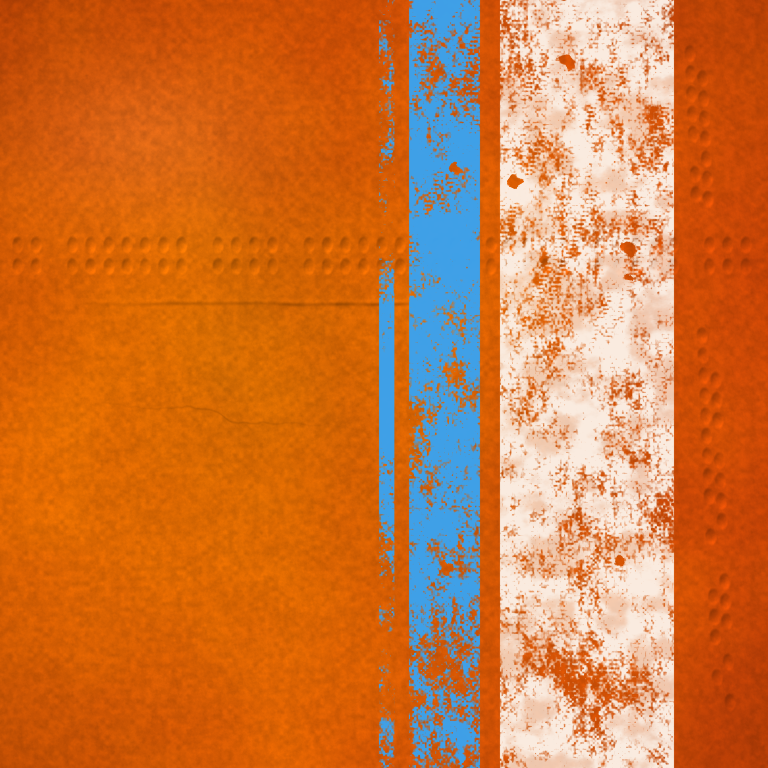
Reproduce this texture procedurally as a WebGL 1 fragment shader.

```glsl
precision highp float;
// Weathered orange metal with rows of pressed rivets and three worn stripes:
// two blue, one white. Layered value noise mottles the metal, and a wear
// level that varies over each stripe thresholds the noise to flake the paint.

uniform vec2 u_resolution;

const vec3 ORANGE = vec3(0.885, 0.435, 0.005);
const vec3 RUST   = vec3(0.790, 0.265, 0.025);
const vec3 OLIVE  = vec3(0.68, 0.38, 0.03);
const vec3 BLUE   = vec3(0.23, 0.635, 0.935);
const vec3 WHITE  = vec3(0.985, 0.94, 0.90);
const vec2 THIN_X  = vec2(0.4935, 0.5135);   // left and right stripe edges
const vec2 BLUE_X  = vec2(0.5326, 0.6250);
const vec2 WHITE_X = vec2(0.6510, 0.8776);
const vec2 RIVET_SIZE = vec2(0.0076, 0.0112);
const vec2 ROW_START = vec2(0.0234, 0.653);
const vec2 ROW_PITCH = vec2(0.0237, 0.028);
const vec2 COLUMN_PITCH = vec2(0.0155, 0.0262);
const float CRACK_Y = 0.604;

float hash(vec2 p) {
  return fract(sin(dot(p, vec2(127.1, 311.7))) * 43758.5453);
}

float noise(vec2 p) {
  vec2 i = floor(p), f = fract(p);
  f = f * f * (3.0 - 2.0 * f);
  return mix(mix(hash(i), hash(i + vec2(1.0, 0.0)), f.x),
             mix(hash(i + vec2(0.0, 1.0)), hash(i + 1.0), f.x), f.y);
}

float fbm(vec2 p) {
  float sum = 0.0, amp = 0.516;
  for (int i = 0; i < 5; i++) {
    sum += amp * noise(p);
    p = mat2(1.6, 1.2, -1.2, 1.6) * p + 7.3;
    amp *= 0.5;
  }
  return sum;
}

float bump(float x, float center, float width) {
  float d = (x - center) / width;
  return exp(-d * d);
}

float blob(vec2 p, vec2 center, vec2 size) {
  vec2 d = (p - center) / size;
  return exp(-dot(d, d));
}

// Signed shading of one pressed dot: dark upper left, lit lower right
float rivet(vec2 offset) {
  vec2 q = offset / RIVET_SIZE;
  float r = length(q);
  return (1.0 - smoothstep(0.7, 1.15, r)) * (dot(q, vec2(0.45, -0.8)) - 0.12);
}

float rivets(vec2 p) {
  // Double horizontal row, broken by empty cells
  vec2 cell = floor((p - ROW_START) / ROW_PITCH + 0.5);
  cell.y = clamp(cell.y, 0.0, 1.0);
  float k = cell.x;
  bool gap = k < 0.0 || k == 2.0 || k == 10.0 || k == 15.0 || k == 37.0 || k > 40.0;
  float shade = gap ? 0.0 : rivet(p - ROW_START - cell * ROW_PITCH);

  // Slanted double column with random dropouts
  float left = 0.939 - 0.0437 * p.y;
  float c = clamp(floor((p.x - left) / COLUMN_PITCH.x + 0.5), 0.0, 1.0);
  float y = p.y + c * 0.006;
  float row = floor(y / COLUMN_PITCH.y);
  float mid = (row + 0.5) * COLUMN_PITCH.y;
  bool present = mid > 0.07 && mid < 0.955 && abs(mid - 0.66) > 0.045
              && hash(vec2(row, c + 3.0)) > 0.25;
  if (present) shade += rivet(vec2(p.x - left - c * COLUMN_PITCH.x, y - mid));
  return shade;
}

vec3 metal(vec2 p) {
  float cloud = fbm(p * 5.0 + 2.0), grain = fbm(p * 150.0);
  float glow = blob(p, vec2(0.30, 0.47), vec2(0.48, 0.52));
  vec3 col = mix(RUST, ORANGE, clamp(glow * 1.05 + (cloud - 0.5) * 0.55, 0.0, 1.0));
  float smudge = blob(p, vec2(0.34, 0.56), vec2(0.10, 0.17)) * fbm(p * 11.0);
  col = mix(col, OLIVE, 0.55 * smudge);
  col += 0.08 * blob(p, vec2(0.19, 0.82), vec2(0.16, 0.10)) * vec3(0.1, 0.3, 0.9);
  col *= 1.0 + 0.24 * (grain - 0.5) + 0.10 * (cloud - 0.5);
  col *= 1.0 - 0.10 * smoothstep(0.45, 0.72, length(p - 0.5));
  col *= 1.0 + 0.27 * rivets(p);
  // Long seam and a faint hairline
  float seam = p.y - CRACK_Y - 0.003 * (noise(vec2(p.x * 18.0, 1.0)) - 0.5);
  float reach = smoothstep(0.0, 0.4, p.x) * (1.0 - smoothstep(0.52, 0.54, p.x));
  reach *= 0.5 + 0.7 * noise(vec2(p.x * 45.0, 6.0));
  col *= 1.0 - reach * (0.21 * bump(seam, 0.0, 0.0025) - 0.05 * bump(seam, 0.005, 0.003));
  float hair = p.y - 0.43 - 0.06 * fbm(vec2(p.x * 9.0, 4.0));
  return col * (1.0 - 0.10 * bump(hair, 0.0, 0.0015) * bump(p.x, 0.29, 0.13));
}

float stripe(float x, vec2 edges, float aa) {
  return smoothstep(edges.x - aa, edges.x + aa, x)
       * (1.0 - smoothstep(edges.y - aa, edges.y + aa, x));
}

// Ragged bare patch
float chip(vec2 p, vec2 center, float radius) {
  vec2 d = p - center + 0.02 * (vec2(fbm(p * 90.0), fbm(p * 90.0 + 9.0)) - 0.5);
  return 1.0 - smoothstep(0.7, 1.0, length(d * vec2(1.0, 1.3)) / radius);
}

void main() {
  vec2 p = gl_FragCoord.xy / u_resolution;
  float aa = 0.7 / min(u_resolution.x, u_resolution.y);
  vec3 col = metal(p);

  // Flaking pattern: broad patches, vertical scratches and fine grit
  float patches = fbm(p * vec2(17.0, 20.0));
  float scratches = fbm(p * vec2(120.0, 55.0) + 5.0);
  float grit = noise(p * 370.0 + 3.0);
  float flake = 0.5 + 0.8 * (patches - 0.5) + 0.75 * (scratches - 0.5) + 0.5 * (grit - 0.5);

  // Wear level of each stripe: low keeps the paint, high strips it
  float thinWear = 0.80 - 0.85 * bump(p.y, 0.46, 0.12) - 0.30 * bump(p.y, 0.62, 0.07)
                 - 0.16 * bump(p.y, 0.95, 0.09) - 0.36 * bump(p.y, 0.04, 0.08)
                 - 0.30 * bump(p.y, 0.20, 0.012);
  float blueWear = 0.22 + 0.13 * bump(p.y, 0.86, 0.07) + 0.19 * bump(p.y, 0.49, 0.06)
                 + 0.19 * bump(p.y, 0.38, 0.07) + 0.30 * bump(p.y, 0.265, 0.04)
                 + 0.27 * bump(p.y, 0.07, 0.10);
  float whiteWear = 0.25 + 0.24 * blob(p, vec2(0.87, 0.78), vec2(0.05, 0.12))
                  + 0.20 * blob(p, vec2(0.71, 0.59), vec2(0.04, 0.05))
                  + 0.28 * blob(p, vec2(0.875, 0.26), vec2(0.03, 0.07))
                  + 0.23 * blob(p, vec2(0.76, 0.125), vec2(0.16, 0.045))
                  + 0.12 * blob(p, vec2(0.72, 0.42), vec2(0.09, 0.10))
                  + 0.08 * blob(p, vec2(0.68, 0.88), vec2(0.04, 0.12));

  float bare = chip(p, vec2(0.735, 0.920), 0.013);
  bare = max(bare, chip(p, vec2(0.820, 0.675), 0.014));
  bare = max(bare, chip(p, vec2(0.819, 0.640), 0.009));
  bare = max(bare, chip(p, vec2(0.807, 0.273), 0.011));
  bare = max(bare, chip(p, vec2(0.670, 0.762), 0.010));
  bare = max(bare, chip(p, vec2(0.584, 0.262), 0.011));
  bare = max(bare, chip(p, vec2(0.595, 0.781), 0.010));

  float thin = stripe(p.x, THIN_X, aa) * smoothstep(thinWear - 0.16, thinWear + 0.16, flake);
  float blue = stripe(p.x, BLUE_X, aa) * smoothstep(blueWear - 0.17, blueWear + 0.17, flake);
  float white = stripe(p.x, WHITE_X, aa) * smoothstep(whiteWear - 0.22, whiteWear + 0.24, flake);
  float haze = 0.97 - 0.22 * smoothstep(0.4, 0.7, fbm(p * vec2(30.0, 38.0) + 11.0));
  col = mix(col, BLUE, max(thin, blue) * (1.0 - bare) * 0.97);
  col = mix(col, WHITE, white * (1.0 - bare) * haze);
  gl_FragColor = vec4(clamp(col, 0.0, 1.0), 1.0);
}
```
